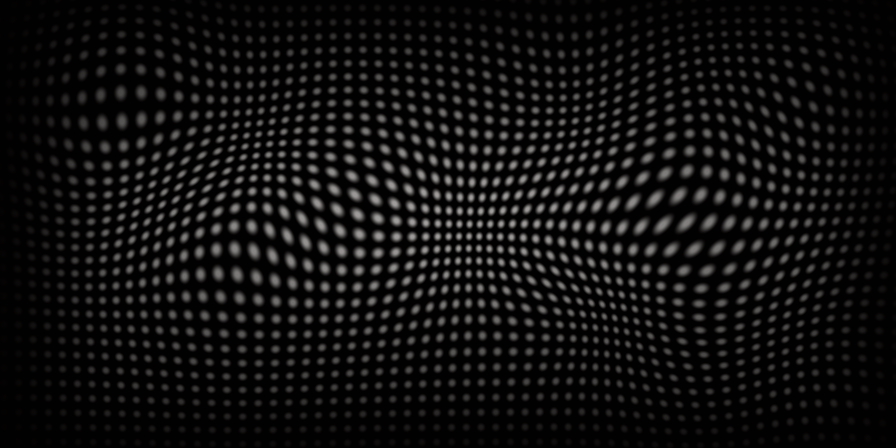
Give the GLSL for this background, as a Shadertoy shader.

```glsl
// A soft halftone of grey dots on black, bent like a rippling cloth.
// A square lattice is warped by round lenses that swell or pinch it and by
// local shears; each cell then gets one blurred dot, lit by a broad glow.

const float DOTS_PER_HEIGHT = 30.0;
const vec2 LATTICE_SHIFT = vec2(0.25, 0.10);
const vec3 BACKGROUND = vec3(0.008, 0.003, 0.002);
const vec3 DOT_COLOR = vec3(0.625, 0.62, 0.615);
const vec2 GLOW_CENTER = vec2(0.98, 0.52);
const vec2 GLOW_SIZE = vec2(1.00, 0.31);
const float GLOW_FLOOR = 0.27;
const float SMALL_DOT = 0.31;
const float LARGE_DOT = 0.47;

// Each warp: centre x, centre y, radius, strength (units of canvas height)
const int LENS_COUNT = 11;
const vec4 LENSES[LENS_COUNT] = vec4[](
    vec4(0.29, 0.77, 0.24, 0.30),
    vec4(0.52, 0.40, 0.22, 0.28),
    vec4(0.78, 0.53, 0.24, 0.24),
    vec4(1.54, 0.52, 0.28, 0.28),
    vec4(1.80, 0.79, 0.20, 0.30),
    vec4(1.03, 0.47, 0.16, -0.30),
    vec4(1.30, 0.73, 0.17, -0.25),
    vec4(1.37, 0.32, 0.17, -0.25),
    vec4(1.74, 0.26, 0.18, -0.20),
    vec4(0.36, 0.57, 0.15, -0.25),
    vec4(0.57, 0.66, 0.13, -0.20));

const int LEAN_COUNT = 2;
const vec4 COLUMN_LEANS[LEAN_COUNT] = vec4[](
    vec4(1.55, 0.50, 0.30, -0.40),
    vec4(1.28, 0.37, 0.15, 0.40));

const int TILT_COUNT = 4;
const vec4 ROW_TILTS[TILT_COUNT] = vec4[](
    vec4(0.37, 0.57, 0.25, -0.30),
    vec4(0.40, 0.82, 0.20, 0.25),
    vec4(1.43, 0.76, 0.25, -0.30),
    vec4(1.72, 0.26, 0.22, -0.25));

// Strength of a warp, falling off smoothly from its centre
float influence(vec2 offset, vec4 warp) {
    return warp.w * exp(-dot(offset, offset) / (warp.z * warp.z));
}

// Canvas position to lattice position
vec2 warpLattice(vec2 p) {
    vec2 q = p;
    for (int i = 0; i < LENS_COUNT; i++) {
        vec2 d = p - LENSES[i].xy;
        q -= d * influence(d, LENSES[i]);
    }
    for (int i = 0; i < LEAN_COUNT; i++) {
        vec2 d = p - COLUMN_LEANS[i].xy;
        q.x += d.y * influence(d, COLUMN_LEANS[i]);
    }
    for (int i = 0; i < TILT_COUNT; i++) {
        vec2 d = p - ROW_TILTS[i].xy;
        q.y += d.x * influence(d, ROW_TILTS[i]);
    }
    return q * DOTS_PER_HEIGHT + LATTICE_SHIFT;
}

void mainImage(out vec4 fragColor, in vec2 fragCoord) {
    vec2 p = fragCoord / iResolution.y;
    float width = iResolution.x / iResolution.y;

    // Broad glow, fading out at the canvas borders
    vec2 g = (p - GLOW_CENTER) / GLOW_SIZE;
    float glow = exp(-dot(g, g));
    float sides = smoothstep(-0.03, 0.30, p.x) * smoothstep(-0.06, 0.25, width - p.x);
    float ends = smoothstep(-0.06, 0.16, p.y) * smoothstep(-0.06, 0.14, 1.0 - p.y);
    float light = mix(GLOW_FLOOR, 1.0, glow) * sides * ends;

    // One soft dot per warped cell
    vec2 cell = fract(warpLattice(p)) - 0.5;
    float radius = mix(SMALL_DOT, LARGE_DOT, sqrt(glow));
    float spot = 1.0 - smoothstep(0.06, radius, length(cell));

    fragColor = vec4(BACKGROUND + DOT_COLOR * light * spot, 1.0);
}
```
